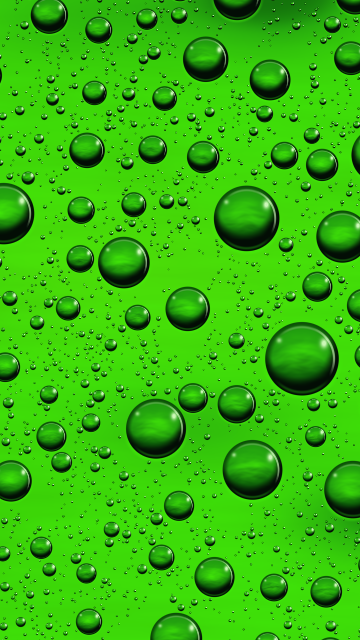
Write a Shadertoy shader that draws this texture.

```glsl
// Glossy water drops of many sizes scattered over a soft, bright green sheet.

const vec3 LIME   = vec3(0.24, 0.86, 0.03);
const vec3 LEAF   = vec3(0.13, 0.62, 0.06);
const vec3 FOREST = vec3(0.04, 0.34, 0.03);
const vec3 INK    = vec3(0.01, 0.05, 0.02);
const vec3 SHINE  = vec3(0.80, 0.97, 0.72);

// Drop layers, large to tiny: cell size, least radius, greatest radius, share of filled cells
const int LAYER_COUNT = 6;
const vec4 LAYERS[LAYER_COUNT] = vec4[LAYER_COUNT](
    vec4(0.300, 0.056, 0.112, 0.72),
    vec4(0.165, 0.034, 0.056, 0.66),
    vec4(0.100, 0.017, 0.032, 0.52),
    vec4(0.052, 0.008, 0.015, 0.40),
    vec4(0.027, 0.0035, 0.007, 0.36),
    vec4(0.017, 0.0018, 0.0034, 0.30));

vec3 hash3(vec2 cell, float seed) {
    vec2 q = cell + seed * vec2(17.0, 41.0);
    vec3 h = fract(q.xyx * vec3(0.1031, 0.1030, 0.0973));
    h += dot(h, h.yzx + 33.33);
    return fract((h.xxy + h.yzz) * h.zyx);
}

mat2 turn(float a) {
    return mat2(cos(a), sin(a), -sin(a), cos(a));
}

// Layered sines, about -1 to 1
float waves(vec2 p) {
    float sum = 0.0, amp = 0.55;
    for (int i = 0; i < 4; i++) {
        sum += amp * sin(p.x + 1.3 * sin(p.y * 0.8)) * cos(p.y + sin(p.x * 0.7));
        p = turn(0.5) * p * 1.9 + 2.7;
        amp *= 0.55;
    }
    return sum;
}

// Each layer has its own turned grid so that no rows show
mat2 gridTurn(int layer) {
    return turn(0.4 + 1.3 * float(layer));
}

vec2 cellAt(vec2 p, int layer) {
    return floor(gridTurn(layer) * p / LAYERS[layer].x);
}

// Centre and radius of the drop inside a cell; radius 0 if empty
vec3 dropInCell(vec2 cell, int layer) {
    vec4 spec = LAYERS[layer];
    vec3 h = hash3(cell, float(layer));
    if (hash3(cell, float(layer) + 9.0).x > spec.w) return vec3(0.0);
    float radius = mix(spec.y, spec.z, h.z * h.z);
    vec2 jitter = (h.xy - 0.5) * max(0.0, 1.0 - 2.35 * radius / spec.x);
    vec2 centre = (cell + 0.5 + jitter) * spec.x;
    return vec3(centre * gridTurn(layer), radius);
}

// True if no drop of a larger layer touches this one
bool isClear(vec3 drop, int layer) {
    for (int k = 0; k < layer; k++) {
        vec2 home = cellAt(drop.xy, k);
        for (int i = 0; i < 9; i++) {
            vec3 other = dropInCell(home + vec2(i % 3 - 1, i / 3 - 1), k);
            if (distance(drop.xy, other.xy) < (drop.z + other.z) * 1.06 && other.z > 0.0) return false;
        }
    }
    return true;
}

float blob(vec2 p, vec2 centre, vec2 size) {
    vec2 q = (p - centre) / size;
    return exp(-dot(q, q));
}

vec3 background(vec2 uv, vec2 p) {
    float haze = waves(p * vec2(3.0, 5.0) + 1.0);
    float brush = waves(vec2(p.x * 4.0 + p.y * 3.0, p.y * 38.0));
    vec3 col = LIME * (1.0 + 0.06 * haze + 0.025 * brush);
    col.r += 0.05 * blob(uv, vec2(0.4, 0.58), vec2(0.6, 0.15));
    float shade = 0.95 * blob(uv, vec2(0.78, 1.02), vec2(0.28, 0.09))
                + 0.70 * blob(uv, vec2(1.02, 0.19), vec2(0.20, 0.06))
                + 0.45 * blob(uv, vec2(0.25, 0.98), vec2(0.40, 0.08))
                + 0.40 * blob(uv, vec2(0.55, 0.33), vec2(0.28, 0.06));
    col = mix(col, LEAF, clamp(shade * 1.2 + 0.12 * haze, 0.0, 1.0));
    return mix(col, FOREST, 0.6 * smoothstep(0.55, 1.0, shade));
}

// n is the position in the unit disc, gloom deepens the lower crescent
vec3 shadeDrop(vec2 n, float radius, float seed, float gloom) {
    float d = length(n);
    float big = smoothstep(0.004, 0.045, radius);
    float streak = waves(vec2(n.x * 1.6 + seed * 30.0, n.y * 5.0 + n.x * n.x + seed * 50.0));
    vec3 col = mix(FOREST, LEAF, smoothstep(-0.7, 0.25, n.y + 0.3 * streak));
    float core = smoothstep(0.85, 0.1, length((n - vec2(-0.05, 0.12)) * vec2(0.9, 1.2)));
    col = mix(col, LIME * 1.03, core * clamp(0.6 + 0.6 * streak, 0.0, 1.0));

    // Dark rim and heavy lower crescent
    col = mix(col, FOREST * 0.75, 0.85 * smoothstep(0.78, 0.98, d));
    float crescent = length(n - vec2(-0.10, 0.38)) + 0.05 * streak + gloom;
    col = mix(col, INK, smoothstep(0.78, 1.13, crescent));
    float lowerRim = smoothstep(0.07, 0.0, abs(d - 0.91)) * smoothstep(-0.5, -0.9, n.y);
    col = mix(col, LEAF, 0.45 * lowerRim * big);

    // Window glints and a thin arc of light
    float size = mix(0.30, 0.10, big);
    float glint = blob(n, vec2(0.60, 0.42), vec2(size, size * 1.3))
                + 0.6 * blob(n, vec2(-0.62, 0.50), vec2(size * 0.7));
    float arc = smoothstep(0.05, 0.01, abs(d - 0.87)) * smoothstep(0.55, 0.9, dot(n, vec2(0.85, 0.3)) + 0.08);
    float topArc = smoothstep(0.06, 0.0, abs(d - 0.86)) * smoothstep(0.55, 0.85, n.y);
    return mix(col, SHINE, clamp(1.15 * glint + 0.7 * arc * big + 0.3 * topArc, 0.0, 1.0));
}

void mainImage(out vec4 fragColor, in vec2 fragCoord) {
    vec2 uv = fragCoord / iResolution.xy;
    vec2 p = fragCoord / iResolution.x;
    float pixel = 1.0 / iResolution.x;
    vec3 col = background(uv, p);

    for (int layer = LAYER_COUNT - 1; layer >= 0; layer--) {
        vec2 cell = cellAt(p, layer);
        vec3 drop = dropInCell(cell, layer);
        float dist = distance(p, drop.xy);
        if (drop.z == 0.0 || dist > drop.z * 1.15 + pixel || !isClear(drop, layer)) continue;
        vec2 n = (p - drop.xy) / drop.z;
        float halo = smoothstep(1.15, 1.0, length(n)) * smoothstep(0.3, -0.8, n.y);
        col = mix(col, LIME * 1.12, 0.5 * halo);
        float gloom = 0.16 * smoothstep(0.35, 0.95, uv.y) - 0.04;
        vec3 body = shadeDrop(n, drop.z, hash3(cell, 31.0).x, gloom);
        col = mix(col, body, smoothstep(0.7 * pixel, -0.7 * pixel, dist - drop.z));
    }
    fragColor = vec4(clamp(col, 0.0, 1.0), 1.0);
}
```
